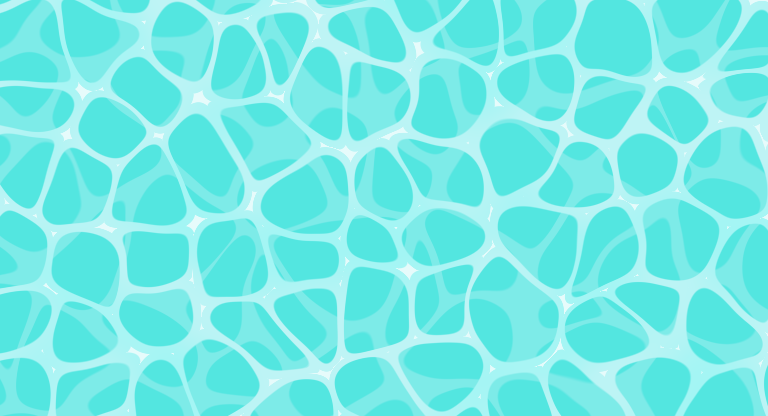
A WebGL 2 fragment shader for this texture:

```glsl
#version 300 es
precision highp float;
// Sunlit pool water: a pale web of light with rounded cells over turquoise,
// a fainter web below it and white glints where the bright strands meet.
// Each web is a warped Voronoi diagram whose edge distances are blended smoothly.

uniform vec2 u_resolution;
out vec4 fragColor;

const vec3 WATER = vec3(0.325, 0.90, 0.88);
const vec3 DEEP_WEB = vec3(0.49, 0.92, 0.91);
const vec3 WEB_DIM = vec3(0.64, 0.96, 0.955);
const vec3 WEB_LIT = vec3(0.745, 0.955, 0.96);
const vec3 GLINT = vec3(0.90, 0.985, 0.985);

const float CELLS_PER_HEIGHT = 5.7;
const float ROUNDNESS = 0.09;

// Two random values in 0..1 for an integer lattice cell
vec2 hash2(vec2 cell) {
    uvec2 v = uvec2(ivec2(cell) + 4096);
    v = v * 1664525u + 1013904223u;
    v.x += v.y * 1664525u;
    v.y += v.x * 1664525u;
    v ^= v >> 16u;
    v.x += v.y * 1664525u;
    v.y += v.x * 1664525u;
    v ^= v >> 16u;
    return vec2(v & 65535u) / 65535.0;
}

float cornerGradient(vec2 cell, vec2 corner, vec2 f) {
    float angle = 6.2832 * hash2(cell + corner).x;
    return dot(vec2(cos(angle), sin(angle)), f - corner);
}

// Gradient noise, roughly -0.7..0.7
float gradientNoise(vec2 p) {
    vec2 cell = floor(p), f = p - cell;
    vec2 u = f * f * f * (f * (f * 6.0 - 15.0) + 10.0);
    float low = mix(cornerGradient(cell, vec2(0, 0), f),
                    cornerGradient(cell, vec2(1, 0), f), u.x);
    float high = mix(cornerGradient(cell, vec2(0, 1), f),
                     cornerGradient(cell, vec2(1, 1), f), u.x);
    return mix(low, high, u.y);
}

vec2 warp(vec2 p, float frequency, float amount) {
    vec2 q = p * frequency;
    return p + amount * vec2(gradientNoise(q + 31.7), gradientNoise(q + 83.2));
}

vec2 site(vec2 cell) {
    return cell + 0.06 + 0.88 * hash2(cell);
}

// Smoothly blended distance to the cell walls; negative where walls join
float wallDistance(vec2 p, float roundness) {
    vec2 home = floor(p), nearestCell = home, nearest = vec2(9.0);
    for (int y = -1; y <= 1; y++)
    for (int x = -1; x <= 1; x++) {
        vec2 cell = home + vec2(x, y);
        vec2 toSite = site(cell) - p;
        if (dot(toSite, toSite) < dot(nearest, nearest)) {
            nearest = toSite;
            nearestCell = cell;
        }
    }
    float total = 0.0;
    for (int y = -2; y <= 2; y++)
    for (int x = -2; x <= 2; x++) {
        if (x == 0 && y == 0) continue;
        vec2 toSite = site(nearestCell + vec2(x, y)) - p;
        float wall = dot(0.5 * (nearest + toSite), normalize(toSite - nearest));
        total += exp(-wall / roundness);
    }
    return -roundness * log(total);
}

// Antialiased coverage of the region where d is below width
float coverage(float d, float width, float blur) {
    return 1.0 - smoothstep(-blur, blur, d - width);
}

void main() {
    vec2 p = gl_FragCoord.xy / u_resolution.y * CELLS_PER_HEIGHT;
    float blur = 0.8 * CELLS_PER_HEIGHT / u_resolution.y;

    // Faint lower web: turned, larger, with uneven strands
    vec2 deepP = mat2(0.8, 0.6, -0.6, 0.8) * p * 0.85 + vec2(57.3, 21.6);
    float deepWidth = 0.045 + 0.075 * gradientNoise(p * 0.9 + 12.4);
    float deepWall = wallDistance(warp(deepP, 0.9, 0.45), ROUNDNESS);
    vec3 color = mix(WATER, DEEP_WEB, coverage(deepWall, deepWidth, blur));

    // Bright upper web, its tint drifting slowly
    float wall = wallDistance(warp(p + 7.3, 1.1, 0.22), ROUNDNESS);
    float webWidth = 0.038 + 0.02 * gradientNoise(p * 0.8 + 44.1);
    float tint = smoothstep(-0.45, 0.35, gradientNoise(p * 0.7 + 65.8));
    vec3 web = mix(WEB_DIM, WEB_LIT, tint);
    color = mix(color, web, coverage(wall, webWidth, blur));

    // White glints at the joints
    float glintLevel = -0.057 + 0.028 * gradientNoise(p * 0.75 + 91.5);
    color = mix(color, GLINT, coverage(wall, glintLevel, 0.5 * blur));

    fragColor = vec4(color, 1.0);
}
```
